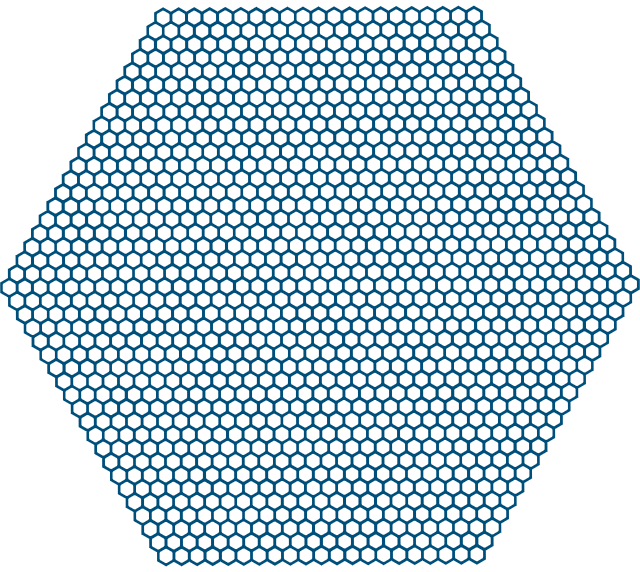
Write a WebGL 2 fragment shader that draws this pattern.

```glsl
#version 300 es
precision highp float;
// A large hexagon built from 41 rows of small outlined honeycomb cells.
// Each pixel checks the nearby cells of a slightly turned axial lattice
// and inks a band along the border of every cell inside the big hexagon.
uniform vec2 u_resolution;
out vec4 fragColor;

const float CELL = 0.02428;  // cell spacing as a share of the canvas width
const float ROW = 0.8660254; // row height in cell spacings

float hash(vec2 p) {
  return fract(sin(dot(p, vec2(127.1, 311.7))) * 43758.5453);
}

// Distance to a pointy-topped hexagon with unit width
float hexagon(vec2 p) {
  p = abs(p);
  return max(p.x, 0.5 * p.x + ROW * p.y) - 0.5;
}

// Coverage of one cell wall, with softly rounded inner corners
float wall(vec2 p, vec2 id, float pixel) {
  float edge = hexagon(p);
  float hollow = max(edge, length(p) - 0.54);
  float inner = mix(0.082, 0.104, hash(id));
  float band = max(edge - 0.08, -hollow - inner);
  return clamp(0.5 - band / pixel, 0.0, 1.0);
}

void main() {
  float pixel = 1.0 / (u_resolution.x * CELL);
  vec2 p = (gl_FragCoord.xy - 0.5 * u_resolution) * pixel;

  // Slight counter-clockwise turn of the whole lattice
  float turn = 0.0054;
  p = vec2(p.x + turn * p.y, p.y - turn * p.x);

  // Axial coordinates: columns along x, rows along the slanted axis
  float row = p.y / ROW;
  vec2 base = floor(vec2(p.x - 0.5 * row, row) + 0.5);

  float ink = 0.0;
  for (int j = -1; j <= 1; j++) {
    for (int i = -1; i <= 1; i++) {
      vec2 id = base + vec2(i, j);
      float ring = max(max(abs(id.x), abs(id.y)), abs(id.x + id.y));
      if (ring > 20.5) continue;
      vec2 center = vec2(id.x + 0.5 * id.y, ROW * id.y);
      ink = max(ink, wall(p - center, id, pixel));
    }
  }

  fragColor = vec4(mix(vec3(1.0), vec3(0.0, 0.31, 0.48), ink), 1.0);
}
```
